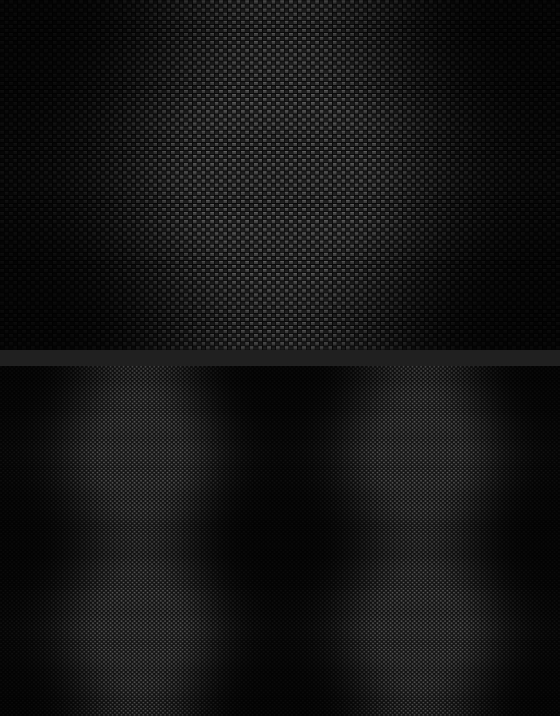
Top, the tile; bottom, the same tile 2 across and 2 down.
This pattern is drawn by a Shadertoy shader. Its source:

```glsl
// Dark carbon-fibre weave: a fine checker of raised and sunken strands under a soft central light.

// Coverage of a strand end inside its unit cell, softened by one pixel
float strandMask(vec2 local, vec2 gap, vec2 pixel) {
    vec2 inset = 0.5 - abs(local - 0.5);
    vec2 cover = smoothstep(gap - 0.5 * pixel, gap + 0.5 * pixel, inset);
    return cover.x * cover.y;
}

// Light pool built from periodic sines, so it wraps smoothly at the borders
float centralLight(vec2 uv) {
    vec2 offset = sin(3.14159 * (uv - 0.5)) * vec2(0.92, 0.52);
    return mix(1.0, 0.13, smoothstep(0.36, 1.04, length(offset)));
}

void mainImage(out vec4 fragColor, in vec2 fragCoord) {
    vec2 uv = fragCoord / iResolution.xy;

    // 64 by 43 repeats, each two cells wide and two cells high
    vec2 cells = vec2(128.0, 86.0);
    vec2 grid = uv * cells;
    vec2 local = fract(grid);
    vec2 pixel = cells / iResolution.xy;
    float raised = mod(floor(grid.x) + floor(grid.y), 2.0);

    // Raised strands catch light along the top; sunken ones stay dim
    float topGlint = smoothstep(0.58 - 0.5 * pixel.y, 0.72 + 0.5 * pixel.y, local.y);
    float raisedTone = 0.23 + 0.06 * local.y + 0.1 * topGlint;
    float sunkenTone = 0.09 + 0.05 * (1.0 - local.y);
    float tone = mix(sunkenTone, raisedTone, raised);

    // Dark seams between strands
    float mask = strandMask(local, vec2(0.07, 0.1), pixel);
    float shade = mix(0.03, tone, mask) * centralLight(uv);

    fragColor = vec4(vec3(shade), 1.0);
}
```
